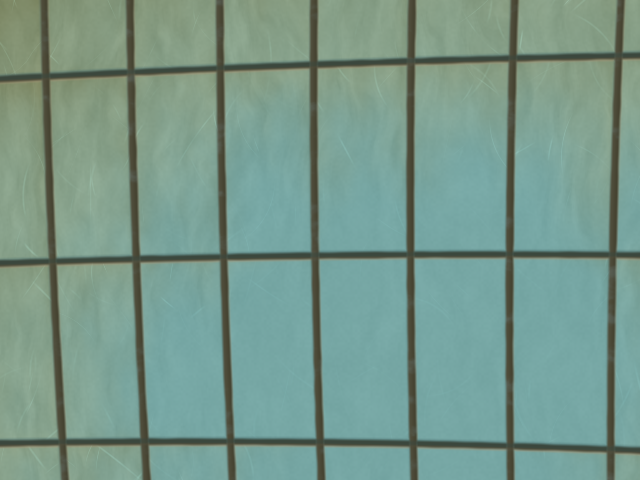
A Shadertoy shader for this texture:

```glsl
// Weathered wall of tall glazed tiles, seen at a slight angle through a curved lens.
// Bent grid lines come from inverting quadratics; the glaze blends teal, green and
// olive, with noise clouds and hashed curved scratches in every tile.

float hash(vec2 p) {
    return fract(sin(dot(p, vec2(127.1, 311.7))) * 43758.5453);
}

float noise(vec2 p) {
    vec2 i = floor(p), f = fract(p);
    f = f * f * (3.0 - 2.0 * f);
    return mix(mix(hash(i), hash(i + vec2(1, 0)), f.x),
               mix(hash(i + vec2(0, 1)), hash(i + vec2(1, 1)), f.x), f.y);
}

float fbm(vec2 p) {
    float sum = 0.0, amp = 0.5;
    for (int i = 0; i < 4; i++) {
        sum += amp * noise(p);
        p = mat2(1.6, 1.2, -1.2, 1.6) * p + 7.3;
        amp *= 0.5;
    }
    return sum;
}

// Solves a + b*n + c*n*n = s for n; returns the line index and the local spacing
vec2 gridIndex(float s, float a, float b, float c) {
    float slope = sqrt(max(b * b + 4.0 * c * (s - a), 1e-4));
    return vec2((slope - b) / (2.0 * c), slope);
}

// Faint curved strokes; q is the position inside the tile
float scratches(vec2 q, vec2 size, vec2 id) {
    float sum = 0.0;
    for (int i = 0; i < 14; i++) {
        vec2 seed = id * 3.7 + float(i) * vec2(1.31, 2.17);
        vec2 d = q - size * vec2(hash(seed), hash(seed + 5.1));
        float angle = (hash(seed + 9.4) - 0.5) * 2.2;
        d = mat2(cos(angle), sin(angle), -sin(angle), cos(angle)) * d;
        float reach = mix(0.02, 0.085, hash(seed + 2.6));
        float bend = (hash(seed + 4.8) - 0.5) * 9.0;
        float across = abs(d.x - bend * d.y * d.y);
        float width = mix(0.0015, 0.004, hash(seed + 6.2));
        sum += smoothstep(width, 0.0, across) * smoothstep(reach, reach * 0.3, abs(d.y))
             * mix(0.2, 0.9, hash(seed + 8.3));
    }
    return min(sum, 1.3);
}

void mainImage(out vec4 fragColor, in vec2 fragCoord) {
    vec2 p = fragCoord / iResolution.y;
    float x = p.x, down = 1.0 - p.y;

    // Bent grid: columns lean with height, rows fan out to the right
    vec2 col = gridIndex(x, 0.092 + 0.020 * down + 0.0234 * down * down,
                         0.1745 - 0.0078 * down, 0.0043 - 0.0005 * down);
    vec2 row = gridIndex(down, 0.165 - 0.054 * x + 0.0129 * x * x,
                         0.3885 + 0.018 * x + 0.0045 * x * x, -0.0045);
    vec2 index = vec2(col.x, row.x), size = vec2(col.y, row.y);
    vec2 id = floor(index), q = fract(index) * size;
    vec2 lineDist = min(q, size - q);

    // Glaze: teal towards the lower right, green outside, olive in the far corner
    float cloud = fbm(p * vec2(9.0, 5.0)) - 0.47;
    float tone = hash(id + 3.0) - 0.5;
    float edge = exp(-min(lineDist.x, lineDist.y) * 75.0);
    float tileTop = exp(-q.y * 16.0);
    float away = length((p - vec2(0.86, 0.25)) * vec2(0.75, 1.0));
    away += 0.22 * cloud + 0.07 * tone + 0.09 * tileTop + 0.06 * edge;
    vec3 color = mix(vec3(0.465, 0.655, 0.645), vec3(0.535, 0.635, 0.545),
                     smoothstep(0.32, 0.70, away));
    color = mix(color, vec3(0.50, 0.54, 0.40), smoothstep(0.66, 1.12, away));

    // Stains beside the joints, mottling and scratches
    float aged = smoothstep(0.22, 0.62, away);
    float stain = exp(-(size.x - q.x) * 45.0) + 0.7 * tileTop;
    color -= vec3(0.015, 0.05, 0.08) * stain * aged * fbm(p * vec2(28.0, 16.0) + 4.0);
    float streak = fbm(vec2(x * 42.0 + 5.0 * cloud, down * 13.0));
    color += (streak - 0.47) * 0.10 * mix(0.35, 1.0, aged);
    float marks = scratches(q, size, id) * smoothstep(0.2, 0.65, fbm(p * 11.0 + 20.0));
    color += vec3(0.06, 0.095, 0.10) * marks * mix(0.2, 1.0, aged);
    color += (noise(p * 190.0) - 0.5) * 0.012;

    // Warm fringe below and right of joints, cool fringe on the other side
    vec2 warm = smoothstep(0.013, 0.007, q);
    vec2 cool = smoothstep(0.014, 0.006, size - q);
    color = mix(color, vec3(0.64, 0.57, 0.45), 0.5 * max(warm.x * 0.6, warm.y));
    color = mix(color, vec3(0.29, 0.43, 0.43), 0.5 * max(cool.x * 0.6, cool.y));

    // Joints: brown uprights with pale wear, darker green crossbars
    float soft = 0.0022 + 0.7 / iResolution.y;
    float wobble = (noise(p * 32.0) - 0.5) * 0.0014;
    float upright = smoothstep(soft, -soft, lineDist.x - 0.0076 + wobble);
    float crossbar = smoothstep(soft, -soft, lineDist.y - 0.0064 + wobble);
    float wear = smoothstep(0.5, 0.8, fbm(p * vec2(22.0, 30.0) + 40.0));
    vec3 brown = mix(vec3(0.31, 0.30, 0.23), vec3(0.38, 0.42, 0.39), 0.6 * wear);
    brown -= 0.04 * smoothstep(-0.006, 0.006, q.x - step(0.5 * size.x, q.x) * size.x);
    vec3 green = mix(vec3(0.23, 0.28, 0.24), vec3(0.31, 0.30, 0.23),
                     smoothstep(0.0, 0.006, q.y) * step(q.y, 0.5 * size.y));
    color = mix(color, brown, upright);
    color = mix(color, green, crossbar * (1.0 - 0.4 * upright));

    fragColor = vec4(clamp(color, 0.0, 1.0), 1.0);
}
```
